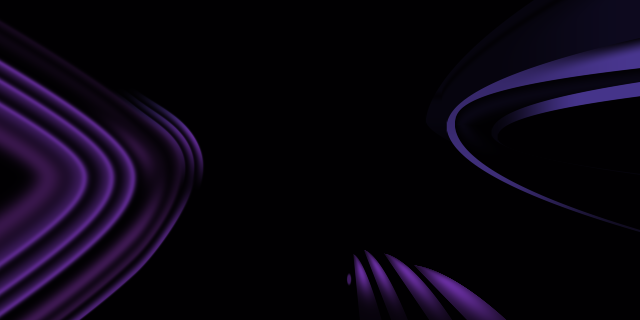
A WebGL 1 fragment shader for this background:

```glsl
precision highp float;
// Glossy violet ribbons on near-black: nested bow-shaped bands on the left,
// a blue-violet swoosh on the right and a fan of petals at the bottom.
// Bands are ridges over a hyperbola level; the swoosh and petals use power curves.
uniform vec2 u_resolution;

#define BACKDROP vec3(0.004, 0.001, 0.008)
#define PURPLE vec3(0.38, 0.17, 0.58)
#define PLUM vec3(0.25, 0.10, 0.33)
#define BLUE_VIOLET vec3(0.28, 0.21, 0.55)
#define NAVY vec3(0.055, 0.042, 0.13)
#define BOW_ROUNDNESS 0.85
#define EDGE 0.004

float bell(float x, float width) {
  return exp(-x * x / (width * width));
}

// Ridge with different softness below and above its peak.
float ridge(float x, float peak, float inner, float outer) {
  return bell(x - peak, x < peak ? inner : outer);
}

float cover(float d) {
  return smoothstep(-0.5 * EDGE, 0.5 * EDGE, d);
}

// Tip position of the bow through p: nested hyperbolas opening to the left.
float bowLevel(vec2 p) {
  float middle = 0.445 + 0.035 * smoothstep(0.42, 0.63, p.x);
  float d = p.y - middle;
  float k = d * (d > 0.0 ? 1.9 : 1.6);
  float c = BOW_ROUNDNESS;
  float q = 1.0 + 2.0 * c;
  return ((1.0 + c) * p.x + sqrt(c * c * p.x * p.x + q * k * k)) / q;
}

vec3 bows(vec2 p) {
  float level = bowLevel(p);
  float upper = smoothstep(0.40, 0.58, p.y);
  float lower = 1.0 - smoothstep(0.25, 0.48, p.y);

  // Broad inner glow, then three bright bands that get tighter outward.
  vec3 col = PLUM * 0.85 * ridge(level, 0.15, 0.045, 0.05);
  for (int i = 0; i < 3; i++) {
    float f = float(i);
    float peak = 0.263 + 0.094 * f - 0.009 * f * f;
    float soft = 0.048 - 0.009 * f;
    col += PURPLE * 0.62 * ridge(level, peak, soft, 0.016 - 0.002 * f);
    col += PURPLE * 0.28 * bell(level - peak, 0.01);
  }

  // Dim outer folds, fuller along the lower side.
  col += PLUM * (0.18 + 0.75 * lower) * ridge(level, 0.505, 0.03, 0.022);
  col += PLUM * (0.30 + 0.35 * lower) * ridge(level, 0.56, 0.02, 0.01);
  col += PLUM * 0.65 * bell(level - 0.465, 0.025) * bell(p.y - 0.53, 0.08);
  col += PURPLE * 0.75 * lower * ridge(level, 0.607, 0.018, 0.005);

  // Fine streaks near the upper right tip.
  float span = upper * (1.0 - smoothstep(0.58, 0.73, p.y));
  for (int i = 0; i < 3; i++) {
    float f = float(i);
    float streak = ridge(level, 0.632 - 0.028 * f, 0.014, 0.004);
    col += mix(PURPLE, BLUE_VIOLET, smoothstep(0.55, 0.7, p.y)) * streak * span * (0.95 - 0.18 * f);
  }
  return col;
}

// Signed distance (positive inside) to a curve opening right from its tip;
// shape holds height and power of the upper side, then of the lower side.
float wing(vec2 p, vec2 tip, vec4 shape) {
  vec2 q = p - tip;
  vec2 s = q.y > 0.0 ? shape.xy : shape.zw;
  float x = max(q.x, 0.0005);
  float h = s.x * pow(x, s.y);
  float slope = h * s.y / x;
  float d = (h - abs(q.y)) / sqrt(1.0 + slope * slope);
  return q.x < 0.0 ? min(d, q.x) : d;
}

vec3 swoosh(vec2 p) {
  float veil = wing(p, vec2(1.331, 0.622), vec4(0.733, 0.61, 0.30, 0.60));
  float outer = wing(p, vec2(1.396, 0.604), vec4(0.357, 0.50, 0.43, 0.53));
  float inner = wing(p, vec2(1.422, 0.609), vec4(0.218, 0.37, 0.438, 0.53));
  float fold = wing(p, vec2(1.536, 0.583), vec4(0.227, 0.45, 0.19, 0.5));
  float hollow = wing(p, vec2(1.555, 0.570), vec4(0.186, 0.45, 0.17, 0.5));
  float upper = smoothstep(0.50, 0.64, p.y);
  float right = smoothstep(1.5, 2.0, p.x);

  // Dark veil above, split by a thin shadow line.
  float crease = p.y - (0.70 + 0.62 * pow(max(p.x - 1.38, 0.0), 0.72));
  float sheen = 0.35 + 0.5 * smoothstep(0.02, -0.10, crease) * right;
  sheen *= 1.0 - 0.7 * bell(crease, 0.012);
  vec3 col = NAVY * cover(veil) * (1.0 - cover(outer)) * sheen * upper;

  // Main ribbon with a soft outer shoulder; it thins to a line below.
  float ribbon = cover(outer) * (1.0 - cover(inner));
  float shoulder = mix(1.0, smoothstep(-0.01, 0.05, outer), right * upper);
  float fade = mix(0.85 - 0.65 * right, 0.75 + 0.25 * right, upper);
  col += BLUE_VIOLET * ribbon * shoulder * fade;

  // Shaded inside and the second, narrower ribbon.
  col += NAVY * 0.5 * cover(inner) * (1.0 - cover(fold)) * bell(inner - 0.035, 0.025) * upper;
  float second = cover(fold) * (1.0 - cover(hollow));
  col += BLUE_VIOLET * second * upper * smoothstep(1.53, 1.82, p.x) * 0.9;
  col += NAVY * 0.3 * second;
  return col;
}

// Petals lean further right and widen along the fan.
vec3 petals(vec2 p) {
  vec3 col = vec3(0.0);
  for (int i = 0; i < 4; i++) {
    float f = float(i);
    vec2 apex = vec2(1.104 + 0.018 * f + 0.015 * f * f, 0.206 + 0.026 * f - 0.0125 * f * f);
    float drop = max(apex.y - p.y, 0.0);
    float left = apex.x + (0.1 + 0.29 * f) * drop;
    float right = apex.x + (0.089 + 0.026 * f + 0.018 * f * f) * pow(drop / 0.208, 0.65);
    float mask = cover(p.x - left) * cover(right - p.x) * cover(apex.y - p.y);
    float across = clamp((p.x - left) / max(right - left, 0.001), 0.0, 1.0);
    float shine = ridge(drop, 0.055, 0.05, 0.065 + 0.02 * f) * (0.35 + 0.65 * bell(across - 0.6, 0.4));
    col = mix(col, PURPLE * (shine + 0.06), mask);
  }
  vec2 bud = (p - vec2(1.091, 0.127)) / vec2(0.008, 0.02);
  return col + PURPLE * 0.6 * (1.0 - smoothstep(0.5, 1.1, length(bud)));
}

void main() {
  vec2 p = gl_FragCoord.xy / u_resolution * vec2(2.0, 1.0);
  gl_FragColor = vec4(BACKDROP + bows(p) + swoosh(p) + petals(p), 1.0);
}
```
